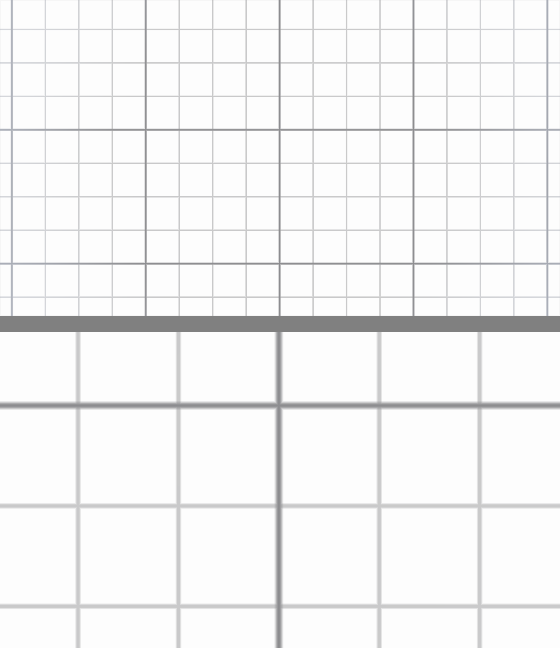
Top, the full canvas; bottom, a detail of the centre.
This pattern is drawn by a WebGL 2 fragment shader. Its source:

```glsl
#version 300 es
precision highp float;
// Graph paper: a fine square grid with a heavier rule every fourth line, paler at the margins.

uniform vec2 u_resolution;
out vec4 fragColor;

// Lengths are in units of the canvas height.
const float CELL = 0.1059;            // pitch of the fine grid
const float CELLS_PER_MAJOR = 4.0;    // fine cells between heavy rules
const vec2 GRID_OFFSET = vec2(-0.0012, 0.0891); // heavy crossing, from the centre
const float MINOR_WIDTH = 0.0022;
const float MAJOR_WIDTH = 0.0056;
const float SOFTNESS = 0.0046;        // smallest blur of a line edge
const float RIM_WIDTH = 0.0030;       // faint shade on the sheet border

const vec3 PAPER = vec3(0.992);
const vec3 MINOR_INK = vec3(0.570, 0.570, 0.575);
const vec3 MAJOR_INK = vec3(0.550, 0.550, 0.560);
const vec3 FADED_INK = vec3(0.690, 0.710, 0.755);
const vec3 RIM_SHADE = vec3(0.930, 0.930, 0.935);

const float FADE_START = 0.45;        // distance from centre where ink pales
const float FADE_END = 1.02;
const float FADE_AMOUNT = 0.85;
const float WEAR_AMOUNT = 0.06;

// Signed distance to the nearest line of a periodic set.
vec2 lineDistance(vec2 p, float pitch) {
    return (fract(p / pitch + 0.5) - 0.5) * pitch;
}

// Share of a filter box covered by a line of the given width.
vec2 lineCoverage(vec2 d, float width, float blur) {
    vec2 hi = min(d + 0.5 * blur, vec2(0.5 * width));
    vec2 lo = max(d - 0.5 * blur, vec2(-0.5 * width));
    return clamp((hi - lo) / blur, 0.0, 1.0);
}

// Slow, uneven ink density from layered sines, in -1..1.
float inkWear(vec2 p) {
    float broad = sin(p.x * 5.3 + 1.7 * sin(p.y * 3.1));
    float fine = sin(p.y * 9.7 - p.x * 7.9 + 2.0);
    return 0.6 * broad + 0.4 * fine;
}

void main() {
    float pixel = 1.0 / u_resolution.y;
    vec2 sheet = u_resolution * pixel;
    vec2 uv = gl_FragCoord.xy * pixel;
    vec2 centred = uv - 0.5 * sheet;
    vec2 grid = centred - GRID_OFFSET;
    float blur = max(pixel, SOFTNESS);

    // Fine and heavy rules, each along both axes
    vec2 minorAxes = lineCoverage(lineDistance(grid, CELL), MINOR_WIDTH, blur);
    vec2 majorAxes = lineCoverage(lineDistance(grid, CELL * CELLS_PER_MAJOR), MAJOR_WIDTH, blur);
    float minorLine = max(minorAxes.x, minorAxes.y);
    float majorLine = max(majorAxes.x, majorAxes.y);

    // Ink turns paler and bluer away from the centre
    float reach = length(centred * vec2(1.0, 0.85));
    float fade = FADE_AMOUNT * smoothstep(FADE_START, FADE_END, reach);
    fade = clamp(fade + WEAR_AMOUNT * inkWear(uv), 0.0, 1.0);
    vec3 minorInk = mix(MINOR_INK, FADED_INK, fade);
    vec3 majorInk = mix(MAJOR_INK, FADED_INK, fade);

    // Paper, border shade, then ink
    vec2 border = min(uv, sheet - uv);
    float rim = 1.0 - smoothstep(0.0, RIM_WIDTH, min(border.x, border.y));
    vec3 color = mix(PAPER, RIM_SHADE, rim);
    color = mix(color, minorInk, minorLine);
    color = mix(color, min(color, majorInk), majorLine);

    fragColor = vec4(color, 1.0);
}
```
